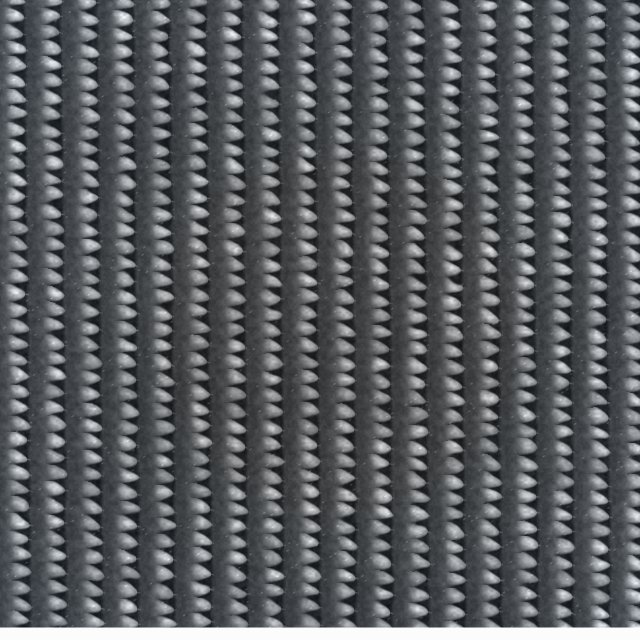
Reproduce this texture procedurally as a Shadertoy shader.

```glsl
// Ribbed charcoal webbing: slightly tilted columns of pale, tooth-shaped stitches above a thin white hem.

const float COLUMNS = 17.65;
const float ROWS = 39.2;
const float ROWS_PER_COLUMN = ROWS / COLUMNS;
const float HEM_HEIGHT = 0.0195;

const float GAP = 0.115;
const float VALLEY = 0.245;
const float RIDGE = 0.345;
const float HIGHLIGHT = 0.80;
const vec3 HEM_COLOR = vec3(0.99);

float hash(vec2 p) {
    vec3 q = fract(vec3(p.xyx) * 0.1031);
    q += dot(q, q.yzx + 33.33);
    return fract((q.x + q.y) * q.z);
}

float noise(vec2 p) {
    vec2 cell = floor(p);
    vec2 f = fract(p);
    f = f * f * (3.0 - 2.0 * f);
    float low = mix(hash(cell), hash(cell + vec2(1, 0)), f.x);
    float high = mix(hash(cell + vec2(0, 1)), hash(cell + vec2(1, 1)), f.x);
    return mix(low, high, f.y);
}

// Coverage of a stitch with a blunt left side and a tapered right end.
float toothMask(vec2 p, float size) {
    float halfHeight = 0.47 * size * sqrt(clamp((0.62 - p.x) / 0.85, 0.0, 1.0));
    return smoothstep(0.11, -0.09, abs(p.y) - halfHeight);
}

// Light on a rounded stitch, brightest just above its middle.
float toothLight(vec2 p) {
    vec2 q = (p - vec2(0.08, -0.06)) / vec2(0.62, 0.44);
    return exp(-1.1 * dot(q, q));
}

// Brightness of the weave; y points down.
float weave(vec2 uv) {
    // Uneven yarn bends the grid a little.
    vec2 wobble = vec2(noise(uv * 45.0), noise(uv * 45.0 + 71.0)) - 0.5;
    float x = (uv.x - 0.009 * uv.y) * COLUMNS + 0.25 + 0.07 * wobble.x;
    float column = floor(x);
    float y = (uv.y - 0.018 * uv.x) * ROWS + 0.595 + 0.22 * wobble.y;
    y += 0.24 * (hash(vec2(column, 5.0)) - 0.5);
    vec2 id = vec2(column, floor(y));

    // Local position in row heights, with each stitch varied and slanted.
    vec2 p = vec2((fract(x) - 0.65) * ROWS_PER_COLUMN, fract(y) - 0.5);
    float across = p.x;
    p.x += 0.20 * (hash(id + 13.0) - 0.5);
    p.y += 0.12 * (hash(id + 29.0) - 0.5) - 0.17 * p.x;
    float size = mix(0.84, 1.04, hash(id + 47.0));
    float strength = mix(0.68, 1.08, hash(id + 83.0));

    // Dim yarn on the left slope, staggered against the stitches.
    float slope = smoothstep(-1.25, -0.55, across) * smoothstep(0.3, -0.35, across);
    float stagger = 0.5 - 0.5 * cos(6.2832 * (p.y + 0.12));
    float value = VALLEY + slope * mix(0.015, 0.09, stagger);

    // Shadow between the teeth and along their right ends.
    float mask = toothMask(p, size);
    float shadow = smoothstep(-0.6, 0.05, across) * smoothstep(0.79, 0.48, across);
    value = mix(value, GAP, 0.95 * shadow * (1.0 - mask));

    // Lit stitch with a rough yarn surface.
    float fade = smoothstep(-0.95, -0.30, p.x);
    float fiber = mix(0.78, 1.12, noise(uv * vec2(190.0, 260.0)));
    float lit = mix(RIDGE - 0.06, HIGHLIGHT, toothLight(p) * strength * fiber);
    return mix(value, lit, mask * fade);
}

// Fine fuzz and sparse pale fibre ends.
float fuzz(vec2 uv) {
    float grain = 0.55 * noise(uv * 150.0) + 0.45 * noise(uv * 330.0) - 0.5;
    vec2 speckUv = mat2(0.85, 0.53, -0.53, 0.85) * uv * vec2(115.0);
    vec2 cell = floor(speckUv);
    vec2 local = (fract(speckUv) - 0.5) * vec2(1.0, 2.0);
    float speck = step(0.94, hash(cell + 7.0)) * smoothstep(0.45, 0.05, length(local));
    return 0.10 * grain + 0.13 * speck;
}

void mainImage(out vec4 fragColor, in vec2 fragCoord) {
    vec2 uv = fragCoord / iResolution.xy;
    vec2 cloth = vec2(uv.x, 1.0 - uv.y);
    float value = weave(cloth) + fuzz(cloth);

    // Broad lighting: paler, cooler borders around a neutral middle.
    float border = smoothstep(0.15, 0.75, length(uv - vec2(0.53, 0.48)));
    value *= mix(0.97, 1.09, border) + 0.08 * (noise(cloth * 5.0) - 0.5);
    vec3 tint = mix(vec3(-0.006, 0.002, 0.008), vec3(-0.019, 0.003, 0.027), border);
    vec3 color = clamp(value + tint, 0.0, 1.0);

    float pixel = 1.0 / iResolution.y;
    float hem = smoothstep(HEM_HEIGHT + pixel, HEM_HEIGHT - pixel, uv.y);
    fragColor = vec4(mix(color, HEM_COLOR, hem), 1.0);
}
```
